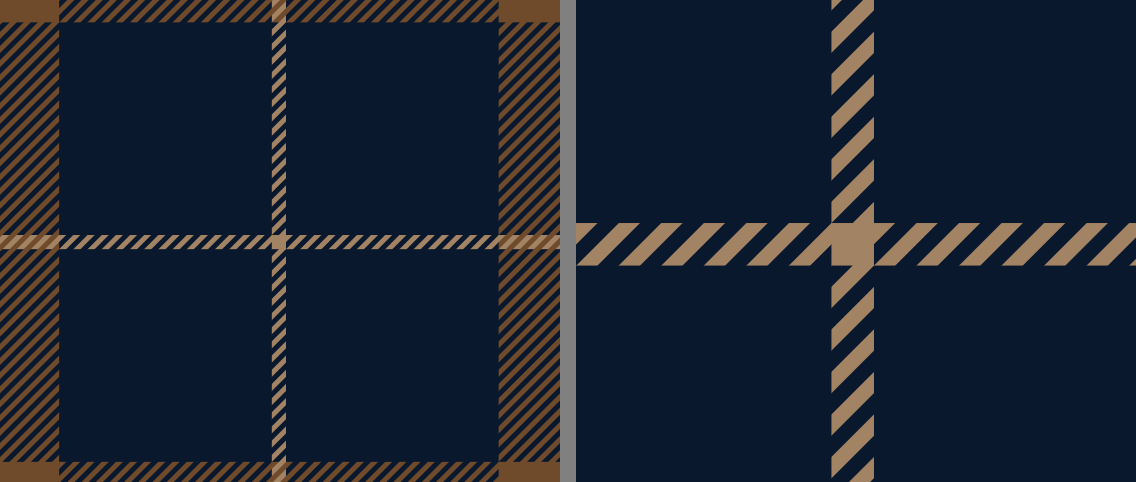
Left, the full canvas; right, a detail of the centre.
Give the GLSL for this pattern, as a Shadertoy shader.

```glsl
const vec3 NAVY = vec3(0.035, 0.094, 0.176);
const vec3 BROWN = vec3(0.435, 0.290, 0.170);
const vec3 TAN = vec3(0.637, 0.513, 0.388);

// All lengths are counted in threads.
const float SETT = 158.0;            // one full repeat, equal to the canvas width
const float FIELD_HALF = 62.0;       // navy reaches this far from the fine line
const float LINE_HALF = 2.0;         // half width of the fine line
const float TWILL = 4.0;             // threads per diagonal rib pair
const vec2 CENTRE = vec2(-0.31, -0.31);

// Coverage of a region from its signed distance, positive inside.
float coverage(float dist, float pixel) {
    return clamp(dist / pixel + 0.5, 0.0, 1.0);
}

// Colour of the thread at a position across the sett.
vec3 threadColour(float position, float pixel) {
    float fromLine = abs(mod(position + 0.5 * SETT, SETT) - 0.5 * SETT);
    vec3 colour = mix(NAVY, BROWN, coverage(fromLine - FIELD_HALF, pixel));
    return mix(colour, TAN, coverage(LINE_HALF - fromLine, pixel));
}

// 1 where the weft lies on top, 0 where the warp does.
float weftOnTop(vec2 p, float pixel) {
    float rib = abs(fract((p.x - p.y) / TWILL + 0.25) - 0.5);
    float dist = (0.25 - rib) * TWILL * inversesqrt(2.0);
    return coverage(dist, pixel);
}

void mainImage(out vec4 fragColor, in vec2 fragCoord) {
    float pixel = SETT / iResolution.x;
    vec2 p = (fragCoord - 0.5 * iResolution.xy) * pixel - CENTRE;

    // The same stripe sequence runs both ways, interlaced by the twill.
    vec3 warp = threadColour(p.x, pixel);
    vec3 weft = threadColour(p.y, pixel);
    fragColor = vec4(mix(warp, weft, weftOnTop(p, pixel)), 1.0);
}
```
